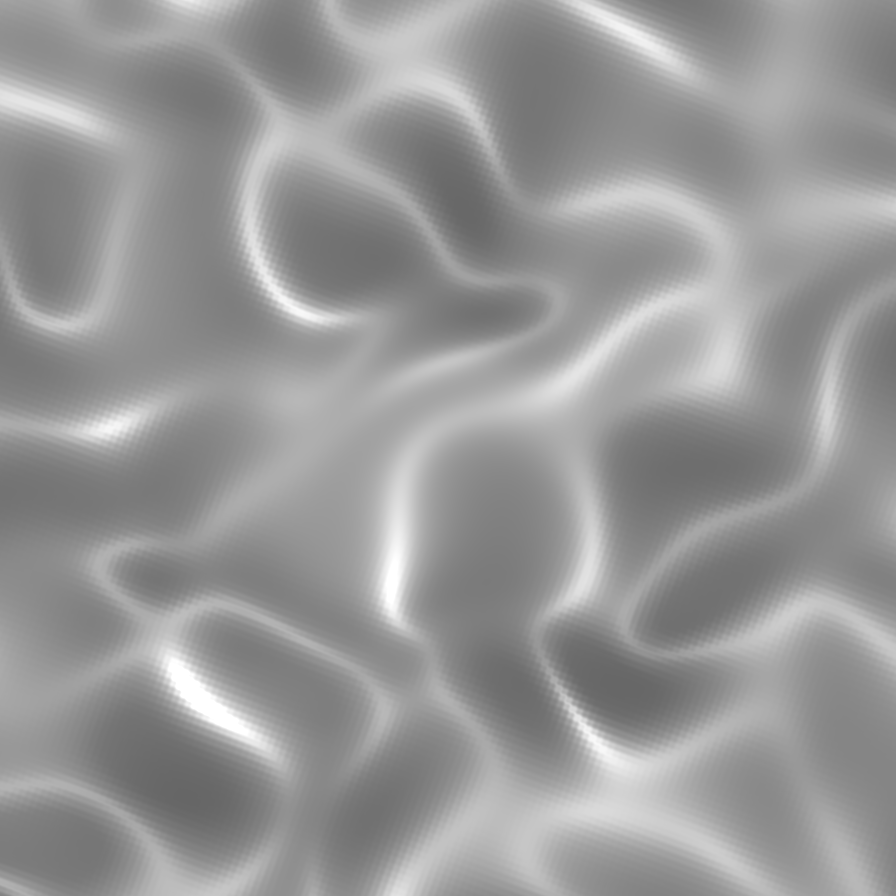
Reproduce this texture procedurally as a Shadertoy shader.

```glsl
const float PI = 3.14159;
const int WAVE_COUNT = 11;
const float VALLEY_GREY = 0.464;
const float RIDGE_GAIN = 0.245;
const float FALLING = 0.66;   // wave heading whose crests run down to the right
const float RISING = 2.2;     // wave heading whose crests run up to the right
const float FACET_SIZE = 0.0078;

float hash(float n) {
    return fract(sin(n * 127.1 + 3.7) * 4375.85);
}

// Plane waves fanned around a heading; the sum has unit variance
float waveField(vec2 p, float frequency, float heading, float spread, float seed) {
    float sum = 0.0;
    for (int i = 0; i < WAVE_COUNT; i++) {
        float id = float(i) + seed * 17.0;
        float fan = (float(i) + hash(id)) / float(WAVE_COUNT) - 0.5;
        float angle = heading + spread * fan;
        float pitch = frequency * mix(0.6, 1.4, hash(id + 0.31));
        float phase = 2.0 * PI * hash(id + 0.67);
        sum += sin(2.0 * PI * pitch * dot(p, vec2(cos(angle), sin(angle))) + phase);
    }
    return sum * sqrt(2.0 / float(WAVE_COUNT));
}

float evenField(vec2 p, float frequency, float seed) {
    return waveField(p, frequency, 0.0, PI, seed);
}

// Bends the plane so that folds pinch and curl
vec2 warp(vec2 p, float frequency, float amount) {
    return p + amount * vec2(evenField(p, frequency, 1.0), evenField(p, frequency, 2.0));
}

// Steps the plane into tiny tilted facets that fade near the centre
vec2 facet(vec2 p, float size) {
    vec2 fromCentre = p - 0.5;
    float strength = smoothstep(0.05, 0.3, length(fromCentre));
    mat2 tilt = mat2(0.94, 0.34, -0.34, 0.94);
    vec2 q = tilt * p;
    q -= strength * size / (2.0 * PI) * 1.3 * sin(2.0 * PI * q / size);
    return q * tilt;
}

// Soft crest along the zero line of a field
float crest(float field, float width) {
    float t = field / width;
    return 1.0 / (1.0 + t * t);
}

// Falling folds above and below, rising folds across the middle
float foldField(vec2 p, float frequency) {
    float rising = 1.0 - smoothstep(0.08, 0.26, abs(p.y - 0.5));
    float falling = 1.0 - rising;
    float sum = falling * waveField(p, frequency, FALLING, 1.7, 3.0)
              + rising * waveField(p, frequency, RISING, 1.7, 6.0);
    return sum * inversesqrt(rising * rising + falling * falling);
}

float foldShade(vec2 p) {
    vec2 bent = warp(p, 3.0, 0.02);
    float folds = foldField(bent, 3.7);
    float glint = exp(0.36 * evenField(bent, 4.3, 4.0));
    float haze = evenField(p, 3.4, 5.0);

    float ridge = RIDGE_GAIN * glint * crest(folds, 0.7);
    float hollow = 0.035 * smoothstep(1.0, 2.2, abs(folds));
    return VALLEY_GREY + ridge - hollow + 0.024 * haze;
}

void mainImage(out vec4 fragColor, in vec2 fragCoord) {
    vec2 p = fragCoord / iResolution.y;
    float grey = clamp(foldShade(facet(p, FACET_SIZE)), 0.0, 1.0);
    fragColor = vec4(vec3(grey), 1.0);
}
```
